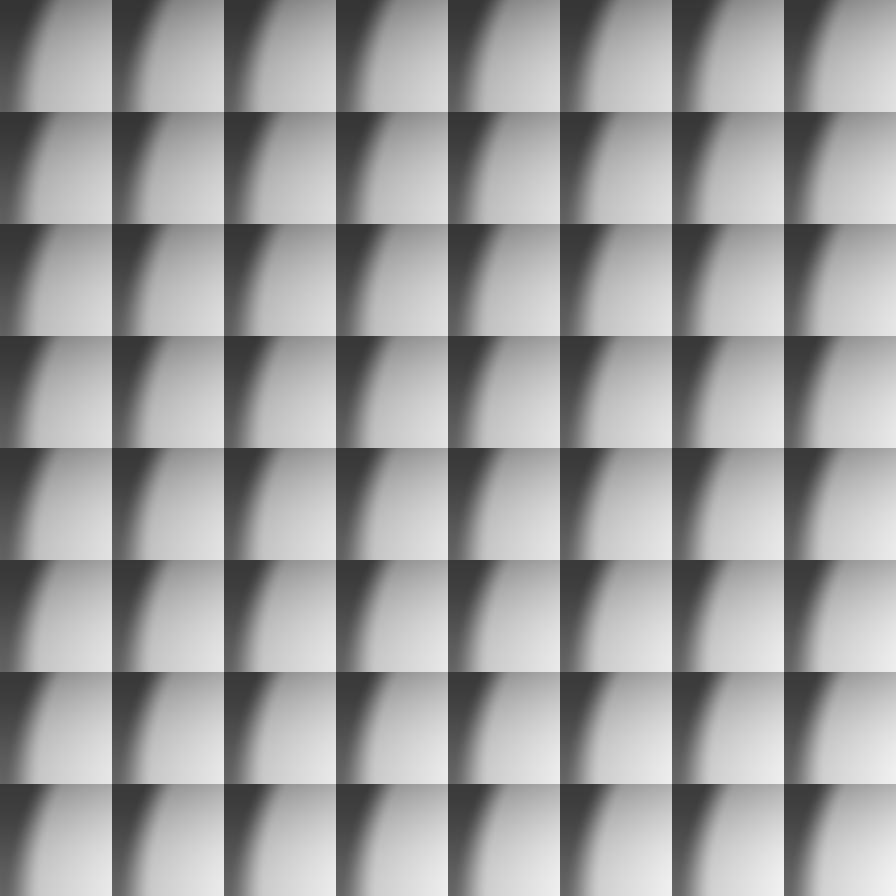
Give the GLSL for this pattern, as a three.js fragment shader.

```glsl
varying vec2 vUv;

const float TILES = 8.0;
const int SAMPLES = 2;

// Curved shadow boundary, leaning right towards the top of a tile
float shadowEdge(float height) {
  return 0.2 + 0.23 * height * height;
}

// Light falls from the dim top to the bright lower right corner
float litTone(vec2 p) {
  return 0.44 + 0.2 * p.x + 0.26 * (1.0 - p.y * p.y);
}

// Shadow lifts gently towards the foot of a tile
float shadowTone(vec2 p) {
  return mix(0.39, 0.22, smoothstep(-0.1, 1.0, p.y));
}

float tileTone(vec2 p, float lift) {
  float softness = mix(0.17, 0.15, p.y);
  float edge = shadowEdge(p.y);
  float light = smoothstep(edge - softness, edge + softness, p.x);
  return mix(shadowTone(p) + 0.3 * lift, litTone(p) + lift, light);
}

// Tiles brighten slightly down and across the whole sheet
float sheetTone(vec2 uv, float tiles) {
  vec2 grid = uv * tiles;
  vec2 place = (floor(grid) + 0.5) / tiles - 0.5;
  float lift = 0.04 * place.x - 0.08 * place.y;
  return tileTone(fract(grid), lift);
}

void main() {
  vec2 footprint = fwidth(vUv);
  float tone = 0.0;

  // Average samples within the footprint to smooth the seams
  for (int j = 0; j < SAMPLES; j++) {
    for (int i = 0; i < SAMPLES; i++) {
      vec2 offset = (vec2(float(i), float(j)) + 0.5) / float(SAMPLES) - 0.5;
      tone += sheetTone(vUv + offset * footprint, TILES);
    }
  }
  tone /= float(SAMPLES * SAMPLES);

  gl_FragColor = vec4(vec3(clamp(tone, 0.0, 1.0)), 1.0);
}
```
